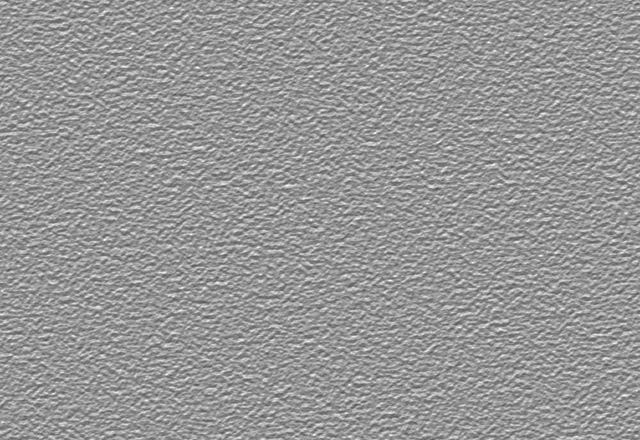
Give the GLSL for this texture, as a WebGL 2 fragment shader.

```glsl
#version 300 es
precision highp float;
precision highp int;

// Fine grey embossed grain, like pebbled leather under a raking light.
// Three octaves of gradient noise form a height field, very gently warped;
// its slope toward the light sets the grey tone.

uniform vec2 u_resolution;
out vec4 fragColor;

const vec2  GRAIN_COUNT  = vec2(86.0, 108.0); // cells per canvas height
const float CREASE_TILT  = 0.06;              // rise of creases to the right
const float WARP_SCALE   = 0.11;              // frequency of the wandering
const float WARP_AMOUNT  = 0.5;               // in cells
const float COARSE_SCALE = 0.53;
const float COARSE_GAIN  = 0.62;
const float FINE_SCALE   = 1.83;
const float FINE_GAIN    = 0.30;
const vec2  LIGHT_DIR    = vec2(-0.12, 0.993);
const float SLOPE_STEP   = 0.16;              // half step, in cells
const float BASE_TONE    = 0.580;
const float CONTRAST     = 0.147;
const float GLINT        = 0.018;             // lifts the steepest slopes
const float TAU          = 6.28318;

// Integer hash of a lattice cell, giving a unit gradient
vec2 cellGradient(vec2 cell) {
    uvec2 k = uvec2(ivec2(cell));
    uint h = k.x * 1597u ^ k.y * 51749u;
    h = (h ^ (h >> 15)) * 73939u;
    h = (h ^ (h >> 13)) * 91193u;
    h ^= h >> 16;
    float angle = TAU * float(h & 65535u) / 65536.0;
    return vec2(cos(angle), sin(angle));
}

float gradientNoise(vec2 p) {
    vec2 cell = floor(p);
    vec2 f = p - cell;
    vec2 w = f * f * f * (f * (f * 6.0 - 15.0) + 10.0);
    vec2 right = vec2(1.0, 0.0);
    vec2 up = vec2(0.0, 1.0);
    float a = dot(cellGradient(cell), f);
    float b = dot(cellGradient(cell + right), f - right);
    float c = dot(cellGradient(cell + up), f - up);
    float d = dot(cellGradient(cell + 1.0), f - 1.0);
    return mix(mix(a, b, w.x), mix(c, d, w.x), w.y);
}

// Surface height: grain, broad swells and fine pores
float relief(vec2 p) {
    float grain = gradientNoise(p);
    float swell = gradientNoise(p * COARSE_SCALE + 37.3);
    float pores = gradientNoise(p * FINE_SCALE + 91.7);
    return grain + COARSE_GAIN * swell + FINE_GAIN * pores;
}

// Slow displacement that bends the creases
vec2 wander(vec2 p) {
    vec2 q = p * WARP_SCALE;
    return WARP_AMOUNT * vec2(gradientNoise(q + 13.1), gradientNoise(q + 171.9));
}

void main() {
    vec2 uv = gl_FragCoord.xy / u_resolution.y;
    uv.y -= CREASE_TILT * uv.x;
    vec2 p = uv * GRAIN_COUNT + 200.0;
    p += wander(p);

    // Central difference toward the light; slopes facing it are bright
    vec2 offset = LIGHT_DIR * SLOPE_STEP;
    float slope = (relief(p - offset) - relief(p + offset)) / (2.0 * SLOPE_STEP);

    float tone = BASE_TONE + CONTRAST * slope + GLINT * slope * slope;
    fragColor = vec4(vec3(clamp(tone, 0.0, 1.0)), 1.0);
}
```
